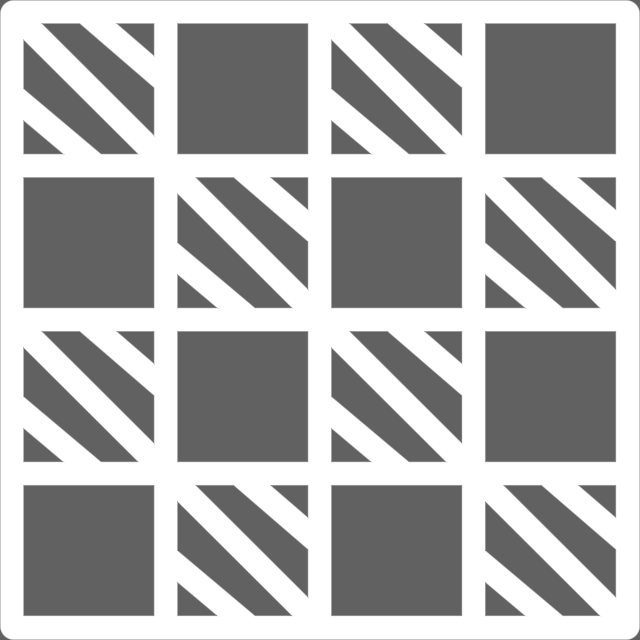
Write a three.js fragment shader that draws this pattern.

```glsl
// A four by four checker of plain and diagonally striped grey tiles
// on a white card with rounded corners. Tiles are box distances repeated
// by rounding; each stripe is the distance to a slanted band.

varying vec2 vUv;

const vec3 GREY = vec3(0.38);
const vec3 WHITE = vec3(1.0);

const float LAST_TILE = 3.0;                     // highest column and row index
const float PITCH = 0.2405;                      // spacing of tile centres
const float TILE_SIZE = 0.204;
const vec2 FIRST_CENTRE = vec2(0.1388, 0.1398);  // lower left tile
const float CARD_HALF = 0.4995;
const float CARD_RADIUS = 0.021;
const float SOFTNESS = 0.0015;                   // half width of a smoothed edge

// Bands in tile units: fall per unit across, lower and upper height at the left
const vec3 LOWER_BAND = vec3(0.842, 0.2565, 0.5);
const vec3 MIDDLE_BAND = vec3(0.997, 0.875, 1.139);
const vec3 UPPER_BAND = vec3(0.863, 1.371, 1.615);

float boxDistance(vec2 p, float halfSize, float radius) {
  vec2 q = abs(p) - halfSize + radius;
  return length(max(q, 0.0)) + min(max(q.x, q.y), 0.0) - radius;
}

float bandDistance(vec2 p, vec3 band) {
  float height = p.y + band.x * p.x;
  float offset = abs(height - 0.5 * (band.y + band.z));
  return (offset - 0.5 * (band.z - band.y)) / length(vec2(1.0, band.x));
}

float coverage(float signedDistance) {
  return 1.0 - smoothstep(-SOFTNESS, SOFTNESS, signedDistance);
}

void main() {
  // Nearest tile and the position around its centre
  vec2 tile = clamp(floor((vUv - FIRST_CENTRE) / PITCH + 0.5), 0.0, LAST_TILE);
  vec2 local = vUv - FIRST_CENTRE - tile * PITCH;
  float shape = boxDistance(local, 0.5 * TILE_SIZE, 0.0);

  // Cut the stripes out of every other tile
  if (mod(tile.x + tile.y, 2.0) > 0.5) {
    vec2 p = local / TILE_SIZE + 0.5;
    float bands = min(bandDistance(p, MIDDLE_BAND),
                      min(bandDistance(p, LOWER_BAND), bandDistance(p, UPPER_BAND)));
    shape = max(shape, -bands * TILE_SIZE);
  }

  // Grey shows in the tiles and outside the rounded card
  float card = coverage(boxDistance(vUv - 0.5, CARD_HALF, CARD_RADIUS));
  float white = card * (1.0 - coverage(shape));
  gl_FragColor = vec4(mix(GREY, WHITE, white), 1.0);
}
```
